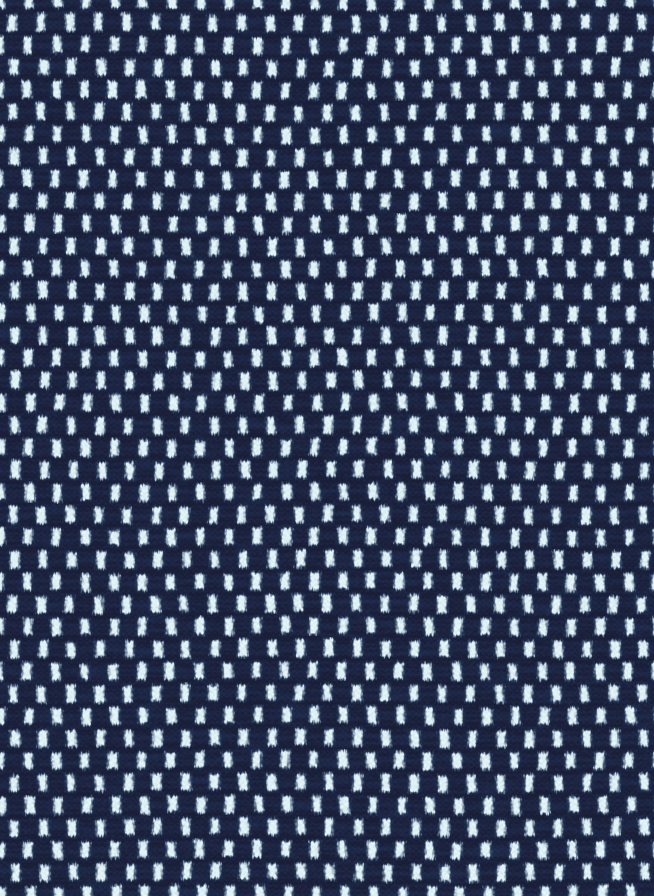
Give the GLSL for this texture, as a Shadertoy shader.

```glsl
// Indigo woven cloth with staggered rows of small, frayed white dashes.

vec2 hash2(vec2 p) {
    vec3 a = fract(p.xyx * vec3(0.1031, 0.1030, 0.0973));
    a += dot(a, a.yzx + 33.33);
    return fract((a.xx + a.yz) * a.zy);
}

// Cellular noise: distance to the nearest scattered point
float cellular(vec2 p) {
    vec2 id = floor(p), f = fract(p);
    float nearest = 2.0;
    for (int y = -1; y <= 1; y++)
        for (int x = -1; x <= 1; x++) {
            vec2 o = vec2(x, y);
            nearest = min(nearest, length(o + hash2(id + o) - f));
        }
    return nearest;
}

float roundedBox(vec2 p, vec2 halfSize, float radius) {
    vec2 q = abs(p) - halfSize + radius;
    return length(max(q, 0.0)) + min(max(q.x, q.y), 0.0) - radius;
}

void mainImage(out vec4 fragColor, in vec2 fragCoord) {
    vec2 uv = fragCoord / iResolution.xy;
    uv.y = 1.0 - uv.y;

    // Brick grid, slightly pulled out of true by the weaving
    vec2 grid = uv * vec2(22.86, 40.1) - vec2(0.0, 0.026);
    grid.y += 0.04 * sin(uv.x * 9.0 + uv.y * 5.0);
    float row = floor(grid.y + 0.5);
    grid.x += 0.5 * mod(row, 2.0) + 0.04 * sin(row * 1.7) + 0.03 * sin(uv.y * 11.0);
    vec2 cell = vec2(floor(grid.x + 0.5), row);
    vec2 local = (grid - cell) * vec2(1.28, 1.0);

    // Cloth coordinates: one unit is one row of dashes
    vec2 cloth = uv * vec2(29.3, 40.1);
    float grain = cellular(cloth * vec2(6.0, 5.0)) - 0.5;
    float fibre = cellular(cloth * vec2(9.0, 2.5) + 40.0) - 0.5;
    float slub = cellular(cloth * vec2(0.45, 5.5) + 90.0) - 0.5;

    // Each dash varies in place, size and lean
    vec2 shift = hash2(cell + 7.0) - 0.5;
    vec2 size = hash2(cell + 61.0) - 0.5;
    local -= shift * vec2(0.07, 0.06);
    local.x += local.y * 0.16 * (hash2(cell + 23.0).x - 0.5);
    float d = roundedBox(local, vec2(0.17, 0.335) + size * vec2(0.045, 0.07), 0.06);

    // Frayed ends and speckled sides
    float ends = smoothstep(0.15, 0.35, abs(local.y));
    d += grain * 0.09 + fibre * mix(0.05, 0.15, ends);
    float soft = 0.085 + 0.5 * fwidth(grid.y) * 0.3;
    float dye = smoothstep(soft, -soft, d);

    // Ground: bluer along the dash rows, with horizontal threads
    float band = 0.5 + 0.5 * cos(6.2832 * grid.y);
    float threads = sin(cloth.y * 26.0 + sin(cloth.x * 0.7)) * sin(cloth.x * 23.0);
    float blue = 0.24 + 0.3 * band + 0.7 * slub + 0.5 * grain + 0.12 * threads;
    vec3 color = mix(vec3(0.10, 0.115, 0.21), vec3(0.13, 0.185, 0.325), clamp(blue, 0.0, 1.0));

    // Blue bleed, then pale cotton
    color = mix(color, vec3(0.15, 0.27, 0.43), 0.55 * smoothstep(0.17, 0.02, d));
    color = mix(color, vec3(0.87, 0.94, 0.955), dye);
    color *= 1.0 - 0.05 * grain + 0.02 * threads;

    fragColor = vec4(color, 1.0);
}
```
